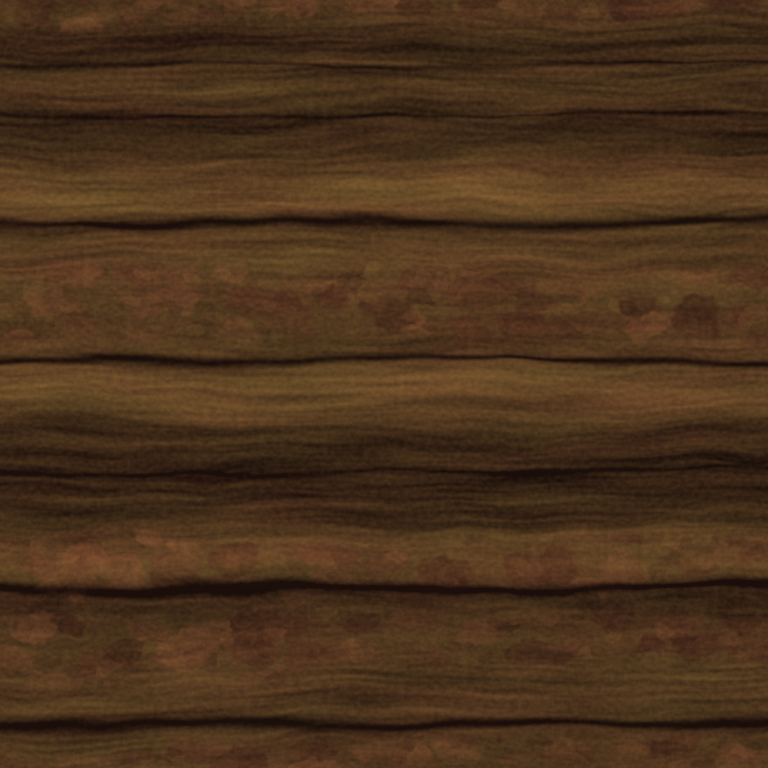
A WebGL 1 fragment shader for this texture:

```glsl
precision highp float;
// Dark, weathered timber: horizontal boards split by wavy, nearly black seams.
// Soft light and dark bands carry stretched gradient-noise grain, and some
// bands are covered by overlapping, ragged dabs of orange and plum brown.

uniform vec2 u_resolution;

const vec3 SHADOW_BROWN = vec3(0.125, 0.072, 0.050);
const vec3 LIGHT_BROWN  = vec3(0.480, 0.338, 0.198);
const vec3 OLIVE_TINT   = vec3(0.98, 1.03, 0.91);
const vec3 RUST_TINT    = vec3(1.07, 0.95, 0.98);

// Heights, half widths and strengths of the bands, in canvas units
const vec4 LIGHT_HEIGHT = vec4(0.745, 0.500, 0.270, 0.650);
const vec4 LIGHT_WIDTH  = vec4(0.032, 0.035, 0.030, 0.050);
const vec4 LIGHT_AMOUNT = vec4(0.27, 0.30, 0.24, 0.12);
const vec4 DARK_HEIGHT  = vec4(0.940, 0.830, 0.380, 0.210);
const vec4 DARK_WIDTH   = vec4(0.036, 0.035, 0.070, 0.024);
const vec4 DARK_AMOUNT  = vec4(0.24, 0.25, 0.33, 0.22);
const vec4 DAB_HEIGHT   = vec4(0.600, 0.265, 0.165, 0.005);
const vec4 DAB_WIDTH    = vec4(0.055, 0.035, 0.045, 0.035);

const vec4 SEAM_HEIGHT  = vec4(0.710, 0.530, 0.235, 0.058);
const vec3 CRACK_HEIGHT = vec3(0.914, 0.850, 0.385);
const float SEAM_HALF_WIDTH  = 0.0065;
const float CRACK_HALF_WIDTH = 0.0032;

const float BASE_TONE  = 0.53;
const float GRAIN      = 0.32;
const float DAB_TONE   = 0.55;
const float FINE_GRAIN = 0.10;

vec2 hash2(vec2 p) {
  vec3 q = fract(p.xyx * vec3(0.1031, 0.1030, 0.0973));
  q += dot(q, q.yzx + 33.33);
  return fract((q.xx + q.yz) * q.zy);
}

float gradientDot(vec2 cell, vec2 offset) {
  float angle = 6.2832 * hash2(cell).x;
  return dot(vec2(cos(angle), sin(angle)), offset);
}

float noise(vec2 p) {
  vec2 i = floor(p), f = p - i;
  vec2 s = f * f * f * (f * (f * 6.0 - 15.0) + 10.0);
  vec2 e = vec2(1.0, 0.0);
  float low  = mix(gradientDot(i, f), gradientDot(i + e, f - e), s.x);
  float high = mix(gradientDot(i + e.yx, f - e.yx), gradientDot(i + 1.0, f - 1.0), s.x);
  return 1.4 * mix(low, high, s.y);
}

// Soft bands at four heights, repeating vertically over the canvas
vec4 bands(float y, vec4 height, vec4 width) {
  vec4 d = (fract(y - height + 0.5) - 0.5) / width;
  return exp(-d * d);
}

// Overlapping oval dabs: x is the tone, y the coverage
vec2 paintDabs(vec2 p) {
  vec2 paint = vec2(0.0);
  for (int j = -1; j <= 1; j++) {
    for (int i = -1; i <= 1; i++) {
      vec2 cell = floor(p) + vec2(float(i), float(j));
      vec2 centre = cell + 0.1 + 0.8 * hash2(cell + 17.0);
      vec2 look = hash2(cell + 71.0);
      float radius = mix(0.32, 0.58, look.y);
      float cover = 1.0 - smoothstep(radius - 0.10, radius + 0.02, length(p - centre));
      paint = mix(paint, vec2(look.x - 0.48, 1.0), 0.8 * cover);
    }
  }
  return paint;
}

// Wavy dark line of uneven thickness with a soft shadow around it
float seam(vec2 p, float height, float halfWidth) {
  float row = height * 91.0 + 0.37;
  float wave = 0.010 * noise(vec2(p.x * 3.5, row)) + 0.004 * noise(vec2(p.x * 13.0, row));
  float thickness = halfWidth * (1.0 + 0.7 * noise(vec2(p.x * 5.0, row + 9.0)));
  float d = p.y - height - wave;
  return 0.65 * exp(-d * d / (thickness * thickness)) + 0.16 * exp(-abs(d) / (3.0 * halfWidth));
}

void main() {
  vec2 p = gl_FragCoord.xy / u_resolution.y;

  // Broad bands, bent slightly along the boards
  float bend = 0.016 * noise(p * vec2(2.5, 5.0) + 4.3) + 0.007 * noise(p * vec2(9.0, 16.0));
  float y = p.y + bend;
  float tone = BASE_TONE + dot(LIGHT_AMOUNT, bands(y, LIGHT_HEIGHT, LIGHT_WIDTH))
             - dot(DARK_AMOUNT, bands(y, DARK_HEIGHT, DARK_WIDTH));

  // Long grain streaks
  float streaks = 0.55 * noise(vec2(p.x * 2.5, y * 42.0))
                + 0.60 * noise(vec2(p.x * 5.0 + 8.0, y * 95.0))
                + 0.35 * noise(vec2(p.x * 14.0, y * 170.0 + 5.0));

  // Ragged dabs in two sizes, gathered in their own bands
  vec2 rag = vec2(noise(p * 75.0), noise(p * 75.0 + 31.0)) * 0.006
           + vec2(noise(p * 22.0 + 7.0), noise(p * 22.0 + 53.0)) * 0.012;
  float dabZone = dot(vec4(1.0), bands(y, DAB_HEIGHT, DAB_WIDTH));
  dabZone = smoothstep(0.25, 0.75, dabZone + 0.45 * noise(p * vec2(7.0, 18.0) + 2.0));
  vec2 large = paintDabs((p + rag) * vec2(14.0, 24.0));
  vec2 small = paintDabs((p + rag) * vec2(27.0, 43.0) + 40.0);
  tone += GRAIN * streaks * (1.0 - 0.55 * dabZone);
  tone += DAB_TONE * dabZone * (0.75 * large.x + 0.5 * small.x);
  tone += FINE_GRAIN * (noise(p * vec2(110.0, 170.0)) + 0.6 * noise(p * 230.0));

  // Seams between boards and thinner cracks
  float darkness = 0.0;
  for (int i = 0; i < 4; i++) darkness += seam(p, SEAM_HEIGHT[i], SEAM_HALF_WIDTH);
  for (int i = 0; i < 3; i++) darkness += 0.5 * seam(p, CRACK_HEIGHT[i], CRACK_HALF_WIDTH);
  tone -= darkness * (0.55 + 0.45 * tone);

  // Olive grain, rusty dabs and faint red streaks
  float rust = 0.25 + 0.6 * dabZone * large.y + 0.5 * noise(vec2(p.x * 4.0, y * 30.0 + 60.0));
  vec3 wood = mix(SHADOW_BROWN, LIGHT_BROWN, clamp(tone, -0.06, 1.12));
  gl_FragColor = vec4(wood * mix(OLIVE_TINT, RUST_TINT, clamp(rust, 0.0, 1.0)), 1.0);
}
```
